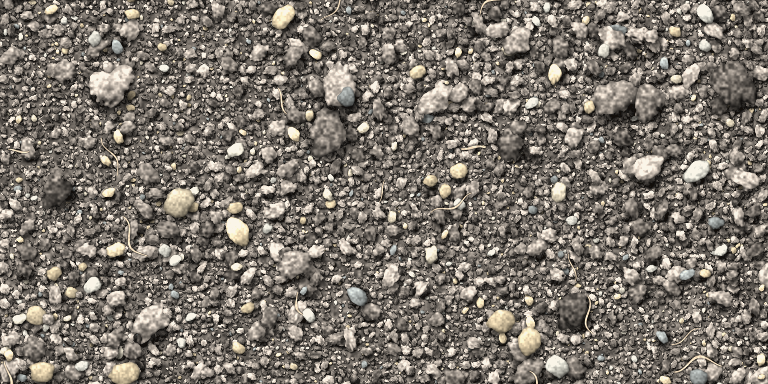
This texture is drawn by a Shadertoy shader. Its source:

```glsl
// Dry crumbly garden soil: grit, crumbs, clods, pale pebbles and a few dead roots.

const vec3 EARTH = vec3(1.0, 0.945, 0.885);
const vec3 CREAM = vec3(0.97, 0.89, 0.74);
const vec3 CHALK = vec3(0.97, 0.96, 0.91);
const vec3 SLATE = vec3(0.66, 0.68, 0.67);
const vec3 ROOT = vec3(0.86, 0.78, 0.67);
const vec3 LIGHT = vec3(-0.32, 0.62, 0.72);

vec3 hash3(vec2 p) {
    vec3 h = fract(p.xyx * vec3(0.1031, 0.1030, 0.0973));
    h += dot(h, h.yxz + 33.33);
    return fract((h.xxy + h.yzz) * h.zyx);
}

float noise(vec2 p) {
    vec2 i = floor(p), f = fract(p);
    f = f * f * (3.0 - 2.0 * f);
    float low = mix(hash3(i).x, hash3(i + vec2(1, 0)).x, f.x);
    float high = mix(hash3(i + vec2(0, 1)).x, hash3(i + vec2(1, 1)).x, f.x);
    return mix(low, high, f.y);
}

vec2 rotate(vec2 p, float angle) {
    float c = cos(angle), s = sin(angle);
    return vec2(c * p.x - s * p.y, s * p.x + c * p.y);
}

// How lumpy the soil is: finer at the lower left, coarser at the upper right.
float coarseness(vec2 p) {
    return clamp(noise(p * 2.6 + 4.7) * 0.9 + 0.16 * p.x + 0.12 * p.y, 0.0, 1.0);
}

vec3 pebbleColor(float pick, float tone) {
    vec3 stone = mix(CREAM, CHALK, smoothstep(0.3, 0.7, pick));
    return mix(stone, SLATE, step(0.82, pick)) * mix(0.8, 1.06, tone);
}

// Lays one layer of shaded lumps with cast shadows over the ground.
vec3 scatter(vec3 ground, vec2 p, float cells, float share, float patchy,
             float pale, float seed, float px) {
    vec2 g = p * cells;
    for (int j = -1; j <= 1; j++)
    for (int i = -1; i <= 1; i++) {
        vec2 id = floor(g) + vec2(i, j);
        vec3 a = hash3(id + seed), b = hash3(id + seed + 57.3), c = hash3(id + seed + 113.9);
        float lumps = smoothstep(0.2, 0.75, coarseness((id + 0.5) / cells));
        if (b.x > share * mix(1.0, lumps, patchy)) continue;

        vec2 q = g - id - 0.5 - 0.6 * (a.xy - 0.5);
        float radius = mix(0.27, 0.56, a.z);
        if (length(q) > 1.7 * radius) continue;
        float isPale = step(c.x, pale);

        // Outline: stretched, then roughened
        vec2 s = rotate(q, b.y * 6.283) * vec2(0.9, 1.05 + 0.4 * b.z) / radius;
        float rough = noise(s * 1.6 + c.yz * 40.0) - 0.5;
        float crumb = noise(s * 4.5 + b.yz * 70.0) - 0.5;
        float d = length(s) + mix(0.65, 0.35, isPale) * rough + mix(0.22, 0.06, isPale) * crumb;

        // Shadow towards the lower right
        float reach = length(q - vec2(0.12, -0.24) * radius) / radius;
        ground *= 1.0 - 0.62 * smoothstep(1.3, 0.65, reach);

        // Lit dome with a bumpy face
        vec2 slope = q / radius * 0.75 + vec2(rough, -crumb) * mix(0.9, 0.35, isPale);
        vec3 normal = normalize(vec3(slope, sqrt(max(1.0 - d * d, 0.0)) + 0.35));
        float lit = 0.36 + 0.78 * max(dot(normal, LIGHT), 0.0);
        lit *= 1.0 - 0.3 * smoothstep(0.7, 1.0, d);
        float grit = noise(p * 130.0 + seed) - 0.5;
        vec3 soil = EARTH * (mix(0.4, 0.84, c.y) + 0.4 * grit);
        vec3 stone = pebbleColor(c.z, b.z) * (1.0 + 0.16 * grit);

        float blur = px * cells / radius;
        float cover = smoothstep(0.92 + blur, 0.92 - blur, d);
        ground = mix(ground, mix(soil, stone, isPale) * lit, cover);
    }
    return ground;
}

// Thin, wavy, tapering fibres.
vec3 roots(vec3 ground, vec2 p, float cells, float share, float px) {
    vec2 g = p * cells;
    for (int j = -1; j <= 1; j++)
    for (int i = -1; i <= 1; i++) {
        vec2 id = floor(g) + vec2(i, j);
        vec3 a = hash3(id + 301.7), b = hash3(id + 367.1);
        if (b.x > share) continue;
        vec2 q = rotate(g - id - a.xy, b.y * 6.283);
        float halfLength = mix(0.12, 0.36, a.z);
        float along = abs(q.x) / halfLength;
        float bend = 0.06 * sin(q.x * 11.0 + b.z * 6.283) + 0.5 * q.x * q.x;
        float width = mix(0.009, 0.02, b.z) * (1.0 - 0.6 * min(along, 1.0));
        float inside = smoothstep(1.05, 0.95, along);
        float away = abs(q.y - bend);
        ground *= 1.0 - 0.45 * inside * smoothstep(width * 3.5, width, away);
        float cover = inside * smoothstep(width + px * cells, width - px * cells, away);
        ground = mix(ground, ROOT, cover);
    }
    return ground;
}

void mainImage(out vec4 fragColor, in vec2 fragCoord) {
    vec2 p = fragCoord / iResolution.y;
    float px = 0.7 / iResolution.y;

    // Dusty bed, then layers from grit up to clods
    vec3 color = EARTH * (0.2 + 0.3 * noise(p * 110.0) + 0.12 * noise(p * 9.0));
    color = scatter(color, p, 82.0, 0.85, 0.0, 0.07, 11.0, px);
    color = scatter(color, p, 50.0, 0.72, 0.3, 0.05, 23.0, px);
    color = scatter(color, p, 31.0, 0.62, 0.7, 0.05, 37.0, px);
    color = scatter(color, p, 19.0, 0.42, 0.9, 0.07, 41.0, px);
    color = scatter(color, p, 8.5, 0.16, 0.8, 0.0, 59.0, px);
    color = scatter(color, p, 27.0, 0.03, 0.0, 1.0, 71.0, px);
    color = scatter(color, p, 14.0, 0.06, 0.2, 1.0, 83.0, px);
    color = roots(color, p, 5.0, 0.22, px);

    // Fine grain and crisp daylight contrast
    color *= 0.86 + 0.28 * noise(p * 210.0);
    color = (color - 0.4) * 1.22 + 0.46;
    fragColor = vec4(clamp(color, vec3(0.07, 0.055, 0.04), vec3(0.98, 0.96, 0.91)), 1.0);
}
```
